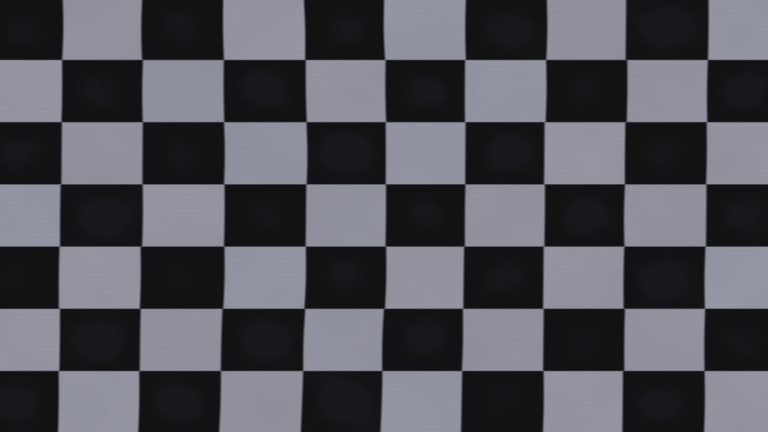
A WebGL 1 fragment shader for this pattern:

```glsl
precision highp float;
// Dim grey and black checkered cloth with softly bowed, uneven column seams.

uniform vec2 u_resolution;

// Lengths are fractions of the canvas width (x) and height (y).
const vec2 PITCH = vec2(0.1051, 0.1440);
const vec2 FIRST_SEAM = vec2(0.0768, 0.1412);
const vec2 SEAM_SOFTNESS = vec2(0.0024, 0.0024);
const float LEAN = 0.0052;          // rightward drift from bottom to top
const float BULGE = 0.0056;         // sideways swell left of centre
const float BULGE_COLUMN = 3.1;
const float BULGE_SPREAD = 1.7;
const float SEAM_JITTER = 0.0022;   // random offset of each seam in each row
const float SEAM_BOW = 0.0012;      // curve of a seam within one row

const vec3 LIGHT = vec3(0.570, 0.570, 0.620);
const vec3 DARK = vec3(0.070, 0.070, 0.080);
const vec3 DARK_WORN = vec3(0.090, 0.090, 0.110);
const vec3 COOL_TINT = vec3(-0.012, 0.006, 0.008);
const float CELL_VARIATION = 0.018;
const float CLOTH_VARIATION = 0.008;
const float PI = 3.14159265;

float hash(vec2 p) {
    return fract(sin(dot(p, vec2(127.1, 311.7))) * 4375.85);
}

// Broad uneven shading from layered sines, about -1 to 1.
float mottle(vec2 p) {
    float broad = sin(p.x * 2.3 + 1.4 * sin(p.y * 1.7));
    float middle = sin(p.y * 3.9 - p.x * 1.9 + sin(p.x * 4.1));
    float fine = sin(p.x * 8.7 + p.y * 6.3 + 2.0 * sin(p.y * 3.1));
    return broad * 0.45 + middle * 0.35 + fine * 0.20;
}

// Sideways displacement of the column seams.
float seamWarp(vec2 grid, float height) {
    vec2 seam = vec2(floor(grid.x + 0.5), floor(grid.y));
    float offset = (grid.x - BULGE_COLUMN) / BULGE_SPREAD;
    float swell = BULGE * exp(-offset * offset) * sin(PI * height);
    float jitter = SEAM_JITTER * (hash(seam + 3.7) - 0.5);
    float bow = SEAM_BOW * (hash(seam + 19.3) * 2.0 - 1.0);
    return LEAN * (height - 0.25) + swell + jitter
        + bow * sin(PI * fract(grid.y));
}

// Square wave that flips sign smoothly across every seam.
float stripe(float grid, float pitch, float softness) {
    float seam = floor(grid + 0.5);
    float fromSeam = (grid - seam) * pitch;
    float side = smoothstep(-softness, softness, fromSeam) * 2.0 - 1.0;
    return side * (1.0 - 2.0 * mod(seam, 2.0));
}

void main() {
    vec2 uv = gl_FragCoord.xy / u_resolution;
    vec2 grid = (uv - FIRST_SEAM) / PITCH;
    grid.x -= seamWarp(grid, uv.y) / PITCH.x;
    vec2 cell = floor(grid);
    vec2 local = fract(grid) - 0.5;

    // Alternating squares
    vec2 softness = max(SEAM_SOFTNESS, 0.75 / u_resolution);
    float checker = stripe(grid.x, PITCH.x, softness.x)
        * stripe(grid.y, PITCH.y, softness.y);
    float darkness = 0.5 + 0.5 * checker;

    // Variation between cells, broad shading and faint weave
    float cellTone = hash(cell + 7.1) - 0.5;
    float shade = mottle(grid);
    float weave = 0.002 * sin(grid.y * 61.0 + sin(grid.x * 5.0));
    vec3 light = LIGHT + CELL_VARIATION * cellTone
        + CLOTH_VARIATION * shade + weave;
    light += COOL_TINT * (hash(cell + 31.9) - 0.5);

    // Black squares fade slightly toward their centres
    float centre = 1.0 - smoothstep(0.1, 0.5, length(local));
    float wear = smoothstep(0.15, 0.75, centre * 0.7 + cellTone * 0.6 + shade * 0.25);
    vec3 dark = mix(DARK, DARK_WORN, wear) + weave * 0.5;

    gl_FragColor = vec4(mix(light, dark, darkness), 1.0);
}
```
